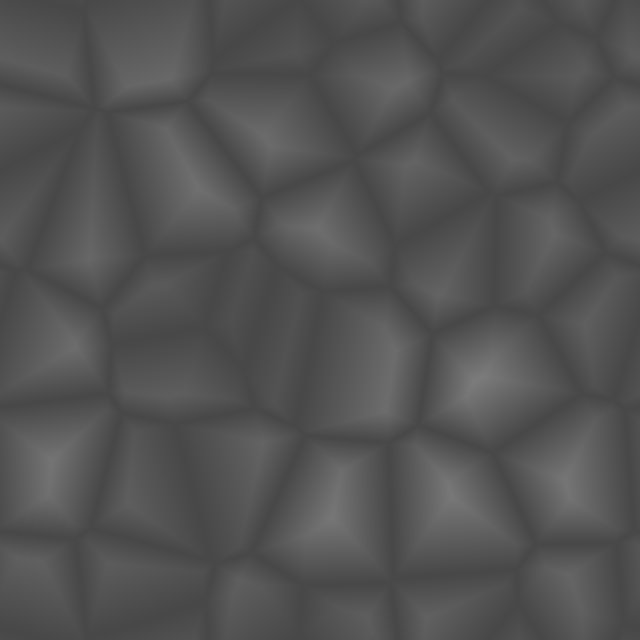
This texture is drawn by a WebGL 1 fragment shader. Its source:

```glsl
precision highp float;

// Grey faceted relief: dark valleys and pale ridges between scattered points.
// The height is the gap between the squared distances to the two nearest
// points, which is linear on each facet. The point lattice wraps, so it tiles.

#define CELLS 6.0           // lattice cells per side, a whole number
#define JITTER 1.0          // scatter of the points within their cells
#define SEED 17.0           // picks another arrangement
#define VALLEY_GREY 0.282   // grey at the bottom of the valleys
#define RELIEF 0.145        // grey gained per unit of height
#define VALLEY_SOFTNESS 0.02 // rounding of the valley floor

uniform vec2 u_resolution;

vec2 hash2(vec2 p) {
  vec2 q = vec2(dot(p, vec2(127.1, 311.7)), dot(p, vec2(269.5, 183.3)));
  return fract(sin(q + SEED) * 43758.5453);
}

// Position of the point in a lattice cell, with the hash wrapped at the border.
vec2 scatteredPoint(vec2 cell) {
  vec2 wrapped = mod(cell, CELLS);
  return cell + 0.5 + JITTER * (hash2(wrapped) - 0.5);
}

// Second smallest minus smallest squared distance to the scattered points.
float facetHeight(vec2 p) {
  vec2 home = floor(p);
  float nearest = 100.0;
  float second = 100.0;
  for (int y = -2; y <= 2; y++) {
    for (int x = -2; x <= 2; x++) {
      vec2 offset = scatteredPoint(home + vec2(float(x), float(y))) - p;
      float d = dot(offset, offset);
      second = min(second, max(nearest, d));
      nearest = min(nearest, d);
    }
  }
  return second - nearest;
}

void main() {
  vec2 uv = gl_FragCoord.xy / u_resolution;
  float height = facetHeight(uv * CELLS);

  // Round the valley creases slightly so that they stay smooth.
  height = sqrt(height * height + VALLEY_SOFTNESS * VALLEY_SOFTNESS) - VALLEY_SOFTNESS;

  float grey = VALLEY_GREY + RELIEF * height;
  gl_FragColor = vec4(vec3(grey), 1.0);
}
```
